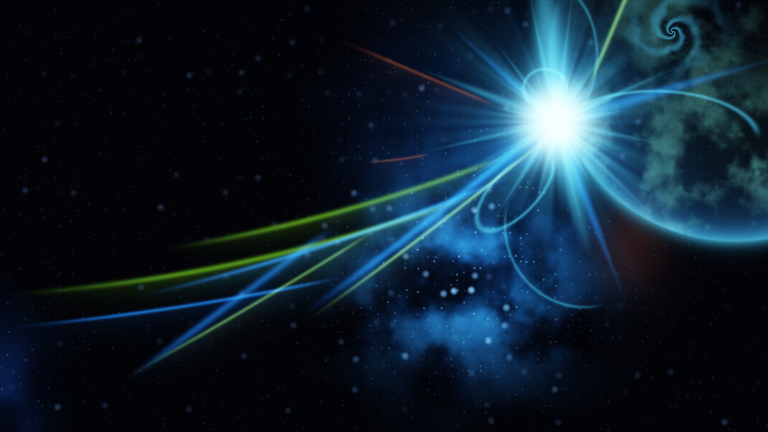
Write a Shadertoy shader that draws this background.

```glsl
const vec3 SPACE = vec3(.006, .007, .02);
const vec3 DEEP = vec3(.03, .17, .48);
const vec3 BLUE = vec3(.06, .36, .85);
const vec3 CYAN = vec3(.2, .72, .95);
const vec3 GREEN = vec3(.24, .5, .05);
const vec3 LIME = vec3(.38, .68, .27);
const vec3 RUST = vec3(.3, .11, .035);
const vec3 TEAL = vec3(.13, .3, .27);

float hash(vec2 p) {
  vec3 q = fract(vec3(p.xyx) * .1031);
  q += dot(q, q.yzx + 33.33);
  return fract((q.x + q.y) * q.z);
}

float noise(vec2 p) {
  vec2 i = floor(p), f = fract(p);
  f = f * f * (3. - 2. * f);
  return mix(mix(hash(i), hash(i + vec2(1, 0)), f.x),
             mix(hash(i + vec2(0, 1)), hash(i + 1.), f.x), f.y);
}

float fbm(vec2 p) {
  float sum = 0., amp = .5;
  for (int i = 0; i < 5; i++) {
    sum += amp * noise(p);
    p = mat2(1.6, 1.2, -1.2, 1.6) * p + 7.3;
    amp *= .5;
  }
  return sum;
}

float blob(vec2 p, vec2 center, vec2 size) {
  vec2 q = (p - center) / size;
  return exp(-dot(q, q));
}

float stars(vec2 p, float cells, float rarity) {
  vec2 id = floor(p * cells);
  vec2 spot = .3 + .4 * vec2(hash(id + 3.7), hash(id + 19.1));
  return pow(hash(id + 51.), rarity) * smoothstep(.3, 0., length(fract(p * cells) - spot));
}

// Position along a segment (0 to 1) and distance across it
vec2 along(vec2 p, vec2 a, vec2 b) {
  vec2 dir = normalize(b - a), q = p - a;
  return vec2(dot(q, dir) / length(b - a), dot(q, vec2(-dir.y, dir.x)));
}

// Bowed line with a soft veil hanging below it
float streak(vec2 p, vec4 ends, float bow, float width, float veil) {
  vec2 s = along(p, ends.xy, ends.zw);
  float y = s.y - bow * 4. * s.x * (1. - s.x);
  float sheet = smoothstep(width, -width, y) * exp(min(y, 0.) / .025);
  float fade = smoothstep(0., .4, s.x) * smoothstep(1., .8, s.x);
  return fade * (exp(-y * y / (width * width)) + veil * sheet);
}

// Ray that narrows and dims toward its tip
float beam(vec2 p, vec2 a, vec2 b, float width) {
  vec2 s = along(p, a, b);
  float y = s.y / (width * (1.1 - clamp(s.x, 0., 1.)));
  return exp(-y * y) * smoothstep(0., .12, s.x) * smoothstep(1., .2, s.x);
}

// Part of a tilted ellipse, centred on the angle mid
float arc(vec2 p, vec2 center, vec2 radii, float tilt, float mid, float span) {
  float c = cos(tilt), s = sin(tilt);
  vec2 q = mat2(c, -s, s, c) * (p - center) / radii;
  float r = length(q) + .0001;
  float d = (r - 1.) * min(radii.x, radii.y) / .0035;
  float facing = dot(q / r, vec2(cos(mid), sin(mid)));
  return exp(-d * d) * smoothstep(cos(span), cos(span) + .35, facing);
}

vec3 planet(vec2 p, vec2 center, float radius) {
  vec2 q = p - center;
  float d = length(q) - radius;
  float inside = smoothstep(.003, -.003, d);
  float lit = smoothstep(-.1, .8, dot(normalize(q), vec2(-.4, -.916)));
  float land = smoothstep(.4, .68, fbm(p * 13. + 2.)) * (.5 + fbm(p * 45.));
  float zone = smoothstep(.9, .65, p.y) * .9 + .12;
  float rim = exp(d > 0. ? -d / .011 : d / .022);
  return TEAL * (land + .12) * zone * inside
    + lit * (CYAN * rim * .9 + DEEP * inside * exp(min(d, 0.) / .08) * .6);
}

vec3 spiral(vec2 p, vec2 center) {
  vec2 q = p - center;
  float r = length(q) + .004;
  float arms = .5 + .5 * sin(3. * atan(q.y, q.x) + 7. * log(r) + 5. * fbm(p * 22.));
  float wisps = smoothstep(.38, .75, fbm(p * 16. + 4.));
  return CYAN * arms * arms * exp(-r / .06) * .9
    + TEAL * wisps * blob(p, center + vec2(.04, -.03), vec2(.17)) * .9;
}

// Hot core, halo and radiating rays
vec3 burst(vec2 p, vec2 core) {
  vec2 q = p - core;
  float r = length(q) + .0001;
  float rays = noise(q / r * 7.) * noise(q / r * 15. + 9.);
  vec3 col = vec3(.8, 1, 1) * exp(-r * r / .0045) * 2.6 + BLUE * exp(-r / .11) * .6;
  col += CYAN * (exp(-r / .055) * 1.3 + rays * exp(-r / .09) * 2.6);
  for (float k = 0.; k < 16.; k++) {
    float a = k * .393 + .3 * hash(vec2(k, 4));
    vec2 tip = core + vec2(cos(a), sin(a)) * (.16 + .2 * hash(vec2(k, 8)));
    col += CYAN * beam(p, core, tip, .008) * .55;
  }
  return col;
}

void mainImage(out vec4 fragColor, in vec2 fragCoord) {
  vec2 p = fragCoord / iResolution.y, core = vec2(1.287, .718);

  // Nebula and star dust
  float cloud = smoothstep(.25, .75, fbm(p * 9.));
  float nebula = blob(p, vec2(1.08, .36), vec2(.2, .18));
  float haze = blob(p, vec2(1.13, .5), vec2(.2, .18)) * .4
    + blob(p, vec2(0, .1), vec2(.1, .15)) * .35 + blob(p, vec2(1, .76), vec2(.2, .16)) * .15;
  vec3 col = SPACE + BLUE * nebula * cloud * (.3 + .9 * cloud) + DEEP * haze * (.4 + cloud);
  col += CYAN * nebula * pow(cloud, 3.) * .35;
  float dust = stars(p, 75., 9.) * .4 + stars(p + 5., 26., 22.) * .8;
  col += vec3(.35, .6, .95) * dust * (.35 + 2. * nebula + 2. * haze);
  col += RUST * blob(p, vec2(1.46, .43), vec2(.08, .1)) * .4;

  col += planet(p, vec2(1.701, .87), .428) + spiral(p, vec2(1.556, .926));

  // Sweeping ribbons
  col += GREEN * (streak(p, vec4(.36, .42, 1.2, .65), -.025, .006, .3)
    + streak(p, vec4(0, .318, 1.14, .565), -.045, .006, .35));
  col += BLUE * (streak(p, vec4(.02, .242, .8, .36), -.012, .004, .15)
    + streak(p, vec4(.3, .31, 1.2, .6), -.022, .005, .3)
    + streak(p, vec4(.28, .11, .78, .48), 0., .008, .25) * .7
    + streak(p, vec4(.69, .265, 1.26, .71), -.008, .008, .35));
  col += LIME * (streak(p, vec4(.29, .126, .88, .474), -.005, .004, .15) * .7
    + streak(p, vec4(.7, .25, 1.29, .7), -.007, .004, .15)
    + streak(p, vec4(1.35, .77, 1.48, 1.08), 0., .005, .1));
  col += RUST * (streak(p, vec4(.78, .91, 1.16, .75), 0., .004, .2)
    + streak(p, vec4(.84, .625, 1, .645), -.004, .003, .1));

  // Long beams
  col += CYAN * (beam(p, core, vec2(1.24, 1.2), .045) + beam(p, core, vec2(1.37, .38), .035)
    + beam(p, core, vec2(.95, .85), .013) * .7);
  col += BLUE * (beam(p, core, vec2(1.85, .88), .016) + beam(p, core, vec2(1.46, .27), .014)
    + beam(p, core, vec2(1.02, .96), .012) * .7 + beam(p, core, vec2(1, .5), .045) * .9);

  // Orbiting light loops
  float loops = arc(p, vec2(1.516, .676), vec2(.24, .113), 0., 1.5, 1.5)
    + arc(p, vec2(1.192, .556), vec2(.115, .052), .8, 3.6, 2.8)
    + arc(p, vec2(1.262, .795), vec2(.05, .045), 0., 1.6, 2.8)
    + arc(p, vec2(1.262, .873), vec2(.12, .17), 0., .2, 1.3) * .6
    + arc(p, vec2(1.354, .479), vec2(.185, .19), 0., 3.9, 1.1) * .7;
  col += CYAN * loops * .65 + burst(p, core);

  fragColor = vec4(1. - exp(-1.3 * col), 1);
}
```
